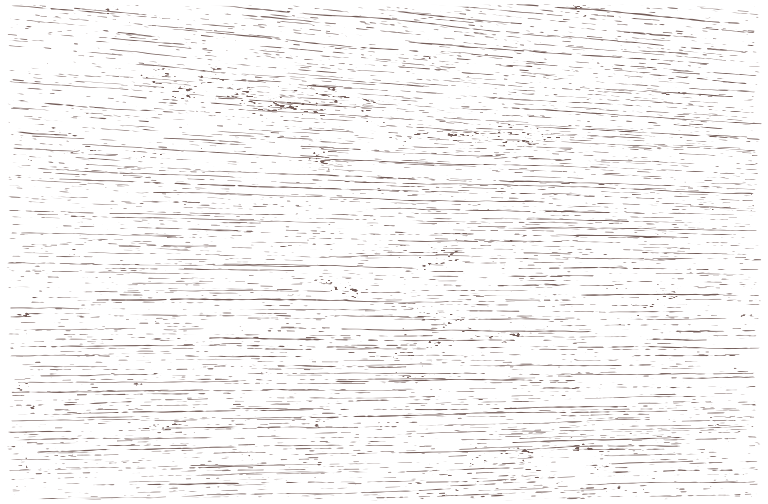
Write a Shadertoy shader that draws this texture.

```glsl
// Weathered wood grain: fine broken brown strokes and tiny flecks on white.

const vec3 PAPER = vec3(1.0);
const vec3 INK = vec3(0.45, 0.36, 0.345);
const float LONG_ROWS = 53.0;
const float DASH_ROWS = 97.0;
const float DOT_ROWS = 139.0;
const float LONG_HALF_WIDTH = 0.00079;
const float DASH_HALF_WIDTH = 0.00057;
const float DOT_HALF_WIDTH = 0.0006;
const float TOP_SLOPE = 0.09;
const float BOTTOM_SLOPE = -0.025;
const float MARGIN = 0.02;

float hash(vec2 p) {
    vec3 q = fract(p.xyx * vec3(0.1031, 0.1030, 0.0973));
    q += dot(q, q.yzx + 33.33);
    return fract((q.x + q.y) * q.z);
}

float noise(vec2 p) {
    vec2 cell = floor(p), f = fract(p);
    f = f * f * (3.0 - 2.0 * f);
    float low = mix(hash(cell), hash(cell + vec2(1, 0)), f.x);
    float high = mix(hash(cell + vec2(0, 1)), hash(cell + vec2(1, 1)), f.x);
    return mix(low, high, f.y);
}

// Noise along a single row; neighbouring rows are unrelated.
float rowNoise(float x, float row) {
    return noise(vec2(x + hash(vec2(row, 7.0)) * 50.0, row));
}

// Share of one pixel covered by a band, exact for bands below a pixel.
float bandCoverage(float dist, float halfWidth, float pixel) {
    float upper = min(dist + 0.5 * pixel, halfWidth);
    float lower = max(dist - 0.5 * pixel, -halfWidth);
    return clamp((upper - lower) / pixel, 0.0, 1.0);
}

// One set of rows of broken strokes; stretch sets the stroke frequency.
float strokes(vec2 g, float rows, float halfWidth, float stretch,
              float threshold, float seed, float pixel) {
    float v = g.y * rows;
    float row = floor(v) + seed;
    float offset = (hash(vec2(row, 3.0)) - 0.5) * 0.4;
    offset += (rowNoise(g.x * 5.0, row + 200.0) - 0.5) * 0.3;
    offset += (rowNoise(g.x * 32.0, row + 400.0) - 0.5) * 0.08;
    float dist = abs(fract(v) - 0.5 - offset) / rows;

    float presence = 0.48 * rowNoise(g.x * stretch, row + 600.0)
                   + 0.28 * rowNoise(g.x * stretch * 4.0, row + 800.0)
                   + 0.24 * rowNoise(g.x * 95.0, row + 1000.0);
    float body = smoothstep(threshold, threshold + 0.09, presence);
    float rough = 0.5 + rowNoise(g.x * 80.0, row + 1200.0);
    float weight = 0.55 + 0.9 * rowNoise(g.x * 3.0, row + 1400.0);
    return bandCoverage(dist, halfWidth * body * rough * weight, pixel);
}

// Tiny ragged chips in a few small patches.
float flecks(vec2 g, float bare) {
    float patchy = 0.6 * noise(g * vec2(6.0, 14.0) + 31.0)
                 + 0.4 * noise(g * vec2(19.0, 48.0) + 57.0);
    float chip = 0.6 * noise(g * vec2(75.0, 300.0) + 83.0)
               + 0.4 * noise(g * vec2(210.0, 420.0) + 129.0);
    float threshold = mix(0.96, 0.66, smoothstep(0.55, 0.85, patchy));
    return smoothstep(0.0, 0.14, chip - threshold - bare);
}

void mainImage(out vec4 fragColor, in vec2 fragCoord) {
    float pixel = 1.0 / iResolution.y;
    vec2 p = fragCoord * pixel;
    float aspect = iResolution.x * pixel;

    // Grain falls to the right at the top and rises slightly at the bottom.
    float slope = TOP_SLOPE * smoothstep(0.35, 0.95, p.y)
                + BOTTOM_SLOPE * (1.0 - smoothstep(0.08, 0.35, p.y));
    vec2 grain = vec2(p.x, p.y + slope * p.x);
    grain.y += 0.008 * (noise(p * vec2(2.5, 3.0) + 19.0) - 0.5);

    // Sparse sides with a ragged white margin.
    float side = min(p.x, aspect - p.x);
    float ends = min(p.y, 1.0 - p.y);
    float bare = 0.1 * (1.0 - smoothstep(MARGIN, 0.18, side));
    float worn = 0.06 * (noise(p * vec2(4.0, 7.0) + 71.0) - 0.5);
    float ragged = MARGIN * (0.6 + noise(p * vec2(20.0, 70.0)));
    float inside = smoothstep(-pixel, pixel, side - ragged)
                 * smoothstep(-pixel, pixel, ends - 0.5 * ragged);

    float ink = strokes(grain, LONG_ROWS, LONG_HALF_WIDTH, 5.0,
                        0.465 + bare + worn, 0.0, pixel);
    ink = max(ink, strokes(grain, DASH_ROWS, DASH_HALF_WIDTH, 11.0,
                           0.57 + 0.5 * bare + worn, 2000.0, pixel));
    ink = max(ink, strokes(grain, DOT_ROWS, DOT_HALF_WIDTH, 27.0,
                           0.66 + 0.2 * bare + worn, 4000.0, pixel));
    ink = max(ink, flecks(grain, 0.5 * bare));

    fragColor = vec4(mix(PAPER, INK, ink * inside), 1.0);
}
```
